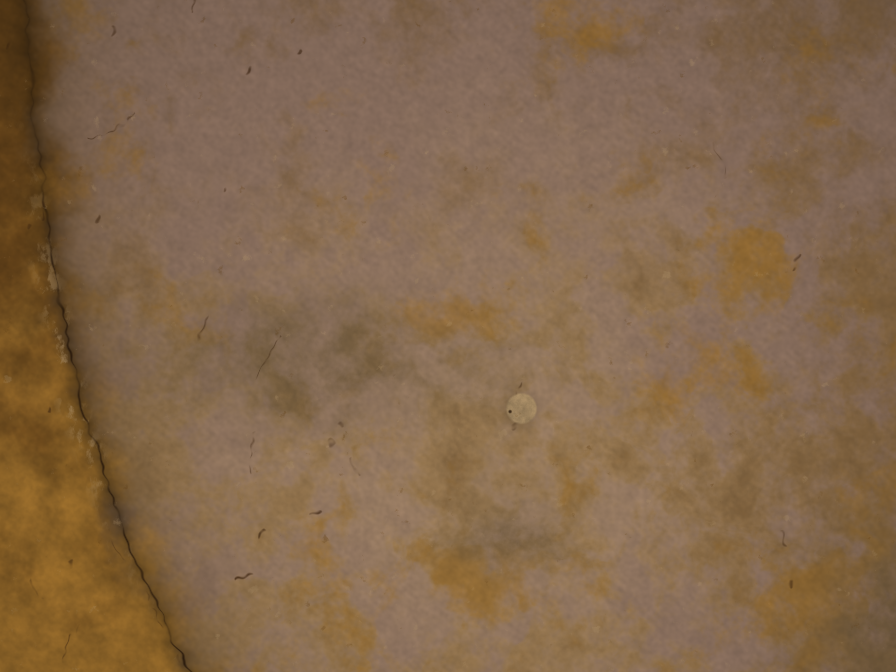
Write a Shadertoy shader that draws this texture.

```glsl
// Aged plaster wall: ochre and grey stains, a long crack at the left, scratches and a small round plug.

const vec3 PINK_GREY   = vec3(0.51, 0.41, 0.35);
const vec3 CREAM       = vec3(0.585, 0.475, 0.375);
const vec3 YELLOWED    = vec3(0.57, 0.45, 0.29);
const vec3 DIRT        = vec3(0.45, 0.34, 0.21);
const vec3 OCHRE       = vec3(0.57, 0.40, 0.15);
const vec3 DARK_OCHRE  = vec3(0.37, 0.24, 0.08);
const vec3 GREY_STAIN  = vec3(0.41, 0.33, 0.23);
const vec3 CRACK_BROWN = vec3(0.15, 0.09, 0.04);
const vec3 FLAKE       = vec3(0.66, 0.55, 0.40);

vec2 hash2(vec2 p) {
    vec3 q = fract(p.xyx * vec3(0.1031, 0.1030, 0.0973));
    q += dot(q, q.yzx + 33.33);
    return fract((q.xx + q.yz) * q.zy);
}

float corner(vec2 cell, vec2 offset) {
    return dot(hash2(cell + 100.0) * 2.0 - 1.0, offset);
}

float gradientNoise(vec2 p) {
    vec2 i = floor(p), f = fract(p);
    vec2 u = f * f * f * (f * (f * 6.0 - 15.0) + 10.0);
    vec2 e = vec2(1.0, 0.0);
    return mix(mix(corner(i, f), corner(i + e, f - e), u.x),
               mix(corner(i + e.yx, f - e.yx), corner(i + 1.0, f - 1.0), u.x), u.y) * 1.4;
}

float fbm(vec2 p) {
    float sum = 0.0, amp = 0.6;
    for (int i = 0; i < 5; i++) {
        sum += amp * gradientNoise(p);
        p = mat2(1.6, 1.2, -1.2, 1.6) * p + 7.3;
        amp *= 0.58;
    }
    return sum;
}

mat2 rotation(float a) {
    return mat2(cos(a), sin(a), -sin(a), cos(a));
}

// Soft elliptical spot, 1 in the centre
float spot(vec2 p, vec2 centre, vec2 radius) {
    vec2 q = (p - centre) / radius;
    return exp(-dot(q, q));
}

// Horizontal position of the crack at height y
float crackLine(float y) {
    float d = 1.0 - y;
    return 0.035 + 0.09 * d + 0.16 * d * d * d
         + 0.010 * gradientNoise(vec2(y * 14.0, 3.0)) + 0.007 * gradientNoise(vec2(y * 55.0, 8.0));
}

// Coverage of one short bent stroke, faded and broken along its length
float scratch(vec2 p, float id, float pixel) {
    vec2 place = hash2(vec2(id, 3.7)), shape = hash2(vec2(id, 19.1));
    vec2 q = rotation(1.0 + shape.x * 1.9) * (p - vec2(pow(place.x, 1.5) * 1.33, place.y));
    q += 0.006 * vec2(gradientNoise(p * 60.0), gradientNoise(p * 60.0 + 9.0));
    float halfLength = mix(0.002, 0.04, shape.y * shape.y);
    q.y += (place.y - 0.5) * 14.0 * q.x * q.x;
    q.x -= clamp(q.x, -halfLength, halfLength);
    float width = mix(0.0026, 0.0004, shape.y), soft = 1.2 * pixel;
    float broken = smoothstep(-0.35, 0.25, gradientNoise(p * 75.0 + id));
    return (1.0 - smoothstep(width - soft, width + soft, length(q))) * broken * mix(0.35, 0.8, shape.x);
}

vec3 plaster(vec2 p) {
    vec2 warped = p + 0.07 * vec2(fbm(p * 7.0), fbm(p * 7.0 + 20.0));
    float broad = fbm(warped * 2.6 + 4.0), mottled = fbm(warped * 8.0 + 31.0), rough = fbm(p * 24.0 + 11.0);
    float light = 1.0 - length((p - vec2(0.7, 0.32)) * vec2(0.95, 1.0));
    vec3 col = mix(PINK_GREY, CREAM, smoothstep(0.35, 0.95, light + 0.3 * broad + 0.15 * rough));
    float low = 1.0 - smoothstep(0.35, 0.75, p.y - 0.12 * p.x);
    col = mix(col, YELLOWED, low * smoothstep(-0.25, 0.3, mottled + 0.6 * broad + 0.4 * rough) * 0.8);
    float edge = smoothstep(0.8, 1.4, p.x) + 0.5 * smoothstep(0.85, 1.05, p.y);
    col = mix(col, DIRT, 0.8 * smoothstep(0.0, 0.8, edge * 0.5 + 0.7 * mottled + 0.5 * broad + 0.4 * rough));

    // Ochre patches and grey damp marks
    float ochre = fbm(warped * 4.2 + 53.0) + 0.35 * mottled + 0.3 * rough + 0.1 * low + 0.1 * edge;
    ochre += 0.4 * spot(warped, vec2(0.72, 0.54), vec2(0.07, 0.04))
           + 0.4 * spot(warped, vec2(0.72, 0.12), vec2(0.12, 0.06));
    col = mix(col, OCHRE, 0.62 * smoothstep(0.2, 0.7, ochre));
    float damp = 0.75 * spot(warped, vec2(0.46, 0.46), vec2(0.28, 0.08))
               + 0.8 * spot(warped, vec2(0.76, 0.21), vec2(0.07, 0.06))
               + 0.9 * spot(warped, vec2(1.33, 0.08), vec2(0.1, 0.12));
    return mix(col, GREY_STAIN, clamp(damp * (0.75 + mottled + 0.9 * rough), 0.0, 0.8));
}

vec3 addCrack(vec3 col, vec2 p, float pixel) {
    float side = p.x - crackLine(p.y), rough = fbm(p * 9.0 + 70.0);
    float lowered = 1.0 - smoothstep(0.1, 0.8, p.y + 0.6 * rough);
    vec3 strip = mix(DARK_OCHRE, OCHRE, lowered) * (1.0 + 0.25 * fbm(p * 18.0));
    col = mix(col, DIRT * 0.9, 0.75 * exp(-max(side, 0.0) / 0.07));
    col = mix(col, strip, 0.9 * (1.0 - smoothstep(-0.03, 0.06, side + 0.08 * rough)));
    col *= 1.0 - 0.3 * exp(-abs(side) / 0.018);
    float chips = smoothstep(0.02, 0.3, fbm(p * vec2(32.0, 22.0)));
    col = mix(col, FLAKE, 0.6 * chips * spot(vec2(side, p.y), vec2(-0.012, 0.45), vec2(0.018, 0.25)));
    float width = 0.0016 * (0.7 + 1.6 * gradientNoise(vec2(p.y * 30.0, 1.0))), soft = 1.3 * pixel;
    float line = 1.0 - smoothstep(width - soft, width + soft, abs(side));
    float broken = smoothstep(-0.3, 0.15, gradientNoise(vec2(p.y * 24.0, 5.0)));
    return mix(col, CRACK_BROWN, line * mix(0.3, 1.0, broken) * mix(0.85, 0.25, smoothstep(0.55, 0.85, p.y)));
}

vec3 addPlug(vec3 col, vec2 p, vec2 centre, float radius, float pixel) {
    vec2 q = (p - centre) / radius;
    float r = length(q), soft = 1.5 * pixel / radius;
    col *= 1.0 - 0.25 * spot(q, vec2(-0.1, -0.15), vec2(1.1));
    vec3 face = vec3(0.60, 0.50, 0.36) * (1.0 + 0.15 * fbm(q * 2.0) + 0.1 * dot(q, vec2(0.5)) * r);
    face = mix(face, CRACK_BROWN, 0.8 - 0.8 * smoothstep(0.03, 0.17, length(q - vec2(-0.75, -0.2))));
    return mix(col, face, 1.0 - smoothstep(1.0 - soft, 1.0 + soft, r));
}

void mainImage(out vec4 fragColor, in vec2 fragCoord) {
    vec2 p = fragCoord / iResolution.y;
    float pixel = 1.0 / iResolution.y;
    vec3 col = addCrack(plaster(p), p, pixel);
    for (int i = 0; i < 34; i++)
        col = mix(col, CRACK_BROWN * 1.5, scratch(p, float(i), pixel));
    col = addPlug(col, p, vec2(0.776, 0.392), 0.0225, pixel);

    // Sparse pale and dark flecks, brushed fibres, grain and darker corners
    float flecks = fbm(p * 38.0 + 90.0), fibres = gradientNoise(rotation(0.7) * p * vec2(45.0, 130.0));
    col = mix(col, FLAKE, 0.3 * smoothstep(0.38, 0.65, flecks));
    col = mix(col, DARK_OCHRE, 0.35 * smoothstep(0.42, 0.7, -flecks));
    col *= 1.0 + 0.03 * fibres + 0.045 * gradientNoise(p * 120.0) + 0.07 * fbm(p * 34.0);
    vec2 v = (p - vec2(0.7, 0.42)) / vec2(0.95, 0.85);
    col *= 1.02 - 0.16 * dot(v, v) * dot(v, v);
    fragColor = vec4(col, 1.0);
}
```
